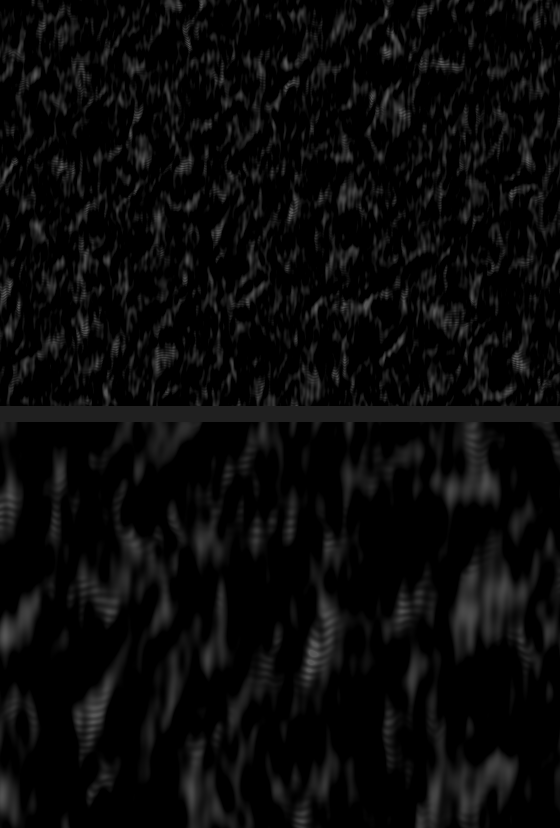
Top: the whole. Bottom: its middle third, enlarged.
Reproduce this texture procedurally as a Shadertoy shader.

```glsl
vec2 hash22(vec2 p) {
    vec3 q = fract(p.xyx * vec3(0.1031, 0.1030, 0.0973));
    q += dot(q, q.yzx + 33.33);
    return fract((q.xx + q.yz) * q.zy);
}

float cornerSlope(vec2 cell, vec2 f, vec2 corner) {
    return dot(hash22(cell + corner) * 2.0 - 1.0, f - corner);
}

// Gradient noise scaled to roughly unit deviation
float gradientNoise(vec2 p) {
    vec2 cell = floor(p), f = p - cell;
    vec2 w = f * f * f * (f * (f * 6.0 - 15.0) + 10.0);
    float low = mix(cornerSlope(cell, f, vec2(0, 0)), cornerSlope(cell, f, vec2(1, 0)), w.x);
    float high = mix(cornerSlope(cell, f, vec2(0, 1)), cornerSlope(cell, f, vec2(1, 1)), w.x);
    return 5.7 * mix(low, high, w.y);
}

// Coordinates across and along a direction leaning right of vertical
vec2 lean(vec2 p, float angle) {
    float c = cos(angle), s = sin(angle);
    return vec2(p.x * c - p.y * s, p.x * s + p.y * c);
}

void mainImage(out vec4 fragColor, in vec2 fragCoord) {
    vec2 uv = fragCoord / iResolution.y;

    // Gentle bending keeps the ridges irregular
    vec2 bend = vec2(gradientNoise(uv * 11.0 + 40.0), gradientNoise(uv * 11.0 + 90.0));
    vec2 warped = uv + 0.009 * bend;

    // Slanted ridges, upright strands and fine fibres
    float ridges = gradientNoise(lean(warped, 0.52) * vec2(29.0, 13.0) + 150.0);
    float strands = gradientNoise(lean(warped, 0.12) * vec2(52.0, 19.0) + 260.0);
    float fibres = gradientNoise(lean(uv, 0.03) * vec2(108.0, 35.0) + 370.0);
    float relief = 0.70 * ridges + 0.51 * strands + 0.50 * fibres;

    // Faint crosswise ripples in scattered patches
    float patches = smoothstep(0.0, 1.5, gradientNoise(uv * 16.0 + 500.0));
    float ripple = 1.0 + 0.25 * patches * sin(uv.y * 850.0 + 2.0 * strands);

    // Only the raised parts catch light
    float light = 0.104 * max(relief - 0.1, 0.0) * ripple;
    fragColor = vec4(vec3(min(light, 0.34)), 1.0);
}
```
